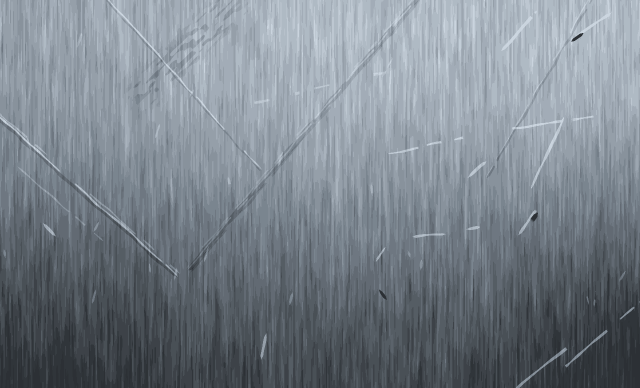
Reproduce this texture procedurally as a Shadertoy shader.

```glsl
float hash(vec2 p) {
    vec3 q = fract(p.xyx * vec3(0.1031, 0.1030, 0.0973));
    q += dot(q, q.yzx + 33.33);
    return fract((q.x + q.y) * q.z);
}

float noise(vec2 p) {
    vec2 i = floor(p), f = fract(p);
    f *= f * (3.0 - 2.0 * f);
    return mix(mix(hash(i), hash(i + vec2(1, 0)), f.x),
               mix(hash(i + vec2(0, 1)), hash(i + vec2(1, 1)), f.x), f.y);
}

// One column of brushed grain, shifted so that neighbours do not line up
float column(float id, float y) {
    y += 7.0 * hash(vec2(id, 91.0));
    float f = fract(y);
    return mix(hash(vec2(id, floor(y))), hash(vec2(id, floor(y) + 1.0)), smoothstep(0.0, 1.0, f));
}

// Mostly calm grain in which only the strongest streaks stand out
float streaks(vec2 p) {
    float id = floor(p.x);
    float s = mix(column(id, p.y), column(id + 1.0, p.y), smoothstep(0.3, 0.7, fract(p.x))) - 0.5;
    return s * (0.3 + 2.8 * s * s);
}

// Ragged line from ends.xy to ends.zw; a higher gap value breaks it into dashes
float scratch(vec2 p, vec4 ends, float offset, float width, float gap) {
    vec2 span = ends.zw - ends.xy, q = p - ends.xy;
    float len = length(span);
    vec2 dir = span / len;
    float along = dot(q, dir);
    float seed = 40.0 * ends.x + 900.0 * offset;
    float across = q.x * dir.y - q.y * dir.x - offset;
    across += 0.005 * (noise(vec2(along * 25.0, seed)) - 0.5);
    float w = width * (0.5 + 0.8 * noise(vec2(along * 45.0, seed + 5.0)));
    w *= smoothstep(0.0, 0.012, along) * smoothstep(0.0, 0.012, len - along);
    float dash = smoothstep(gap - 0.03, gap + 0.03, noise(vec2(along * 32.0, seed + 9.0)));
    return (1.0 - smoothstep(w * 0.85, w + 0.0004, abs(across))) * dash * step(0.0001, w);
}

float brushedTone(vec2 p) {
    float tone = 0.262 + 0.462 * smoothstep(-0.13, 0.92, p.y);
    tone -= 0.10 * (1.0 - smoothstep(0.0, 0.8, p.x));
    tone -= 0.14 * smoothstep(1.15, 1.7, p.x) * (1.0 - smoothstep(0.15, 0.8, p.y));
    tone += 0.035 * (noise(p * vec2(14, 5)) - 0.5);
    tone += 0.03 * (noise(p * vec2(60, 30) + 17.0) - 0.5);
    tone += 0.06 * streaks(p * vec2(95, 7));
    tone += 0.14 * streaks(p * vec2(190, 11) + 31.0);
    tone += 0.17 * streaks(p * vec2(290, 16) + 77.0);
    return tone;
}

float grooves(vec2 p) {
    float shade = 0.0;

    // Long diagonals: a dark cut with a raised bright lip
    vec4 rising = vec4(0.483, 0.303, 1.08, 1.01);
    shade -= 0.09 * scratch(p, rising, 0.001, 0.0065, 0.02);
    shade -= 0.07 * scratch(p, rising, 0.009, 0.003, 0.35);
    shade += 0.12 * scratch(p, rising, -0.001, 0.0022, 0.35);
    shade += 0.06 * scratch(p, rising, -0.007, 0.002, 0.4);
    vec4 falling = vec4(-0.02, 0.715, 0.461, 0.288);
    shade -= 0.10 * scratch(p, falling, 0.006, 0.004, 0.15);
    shade += 0.24 * scratch(p, falling, 0.0, 0.0025, 0.1);
    shade += 0.14 * scratch(p, falling, -0.007, 0.002, 0.4);
    vec4 thin = vec4(0.27, 1.01, 0.676, 0.56);
    shade += 0.17 * scratch(p, thin, 0.0, 0.002, 0.2);
    shade -= 0.09 * scratch(p, thin, 0.004, 0.002, 0.25);
    vec4 steep = vec4(1.53, 1.01, 1.255, 0.539);
    shade -= 0.10 * scratch(p, steep, 0.0, 0.003, 0.15);
    shade += 0.08 * scratch(p, steep, 0.005, 0.0015, 0.45);
    shade += 0.12 * scratch(p, vec4(0.043, 0.571, 0.268, 0.378), 0.0, 0.002, 0.45);

    // Scuffed band of short diagonal dashes
    vec2 q = p - vec2(0.48, 0.87);
    vec2 band = vec2(q.x + q.y, q.x - q.y) * 0.707;
    float inside = (1.0 - smoothstep(0.02, 0.06, abs(band.y))) * (1.0 - smoothstep(0.14, 0.22, abs(band.x)));
    shade -= 0.09 * inside * smoothstep(0.55, 0.6, noise(band * vec2(40, 150) + 50.0));
    return shade;
}

float glints(vec2 p) {
    vec4 nicks[11] = vec4[](
        vec4(1.47, 0.897, 1.577, 0.968), vec4(1.455, 0.70, 1.369, 0.511),
        vec4(1.292, 0.867, 1.384, 0.974), vec4(1.062, 0.39, 1.15, 0.397),
        vec4(1.20, 0.408, 1.24, 0.413), vec4(0.687, 0.142, 0.672, 0.073),
        vec4(0.994, 0.365, 0.97, 0.324), vec4(1.41, 0.50, 1.335, 0.393),
        vec4(1.32, -0.01, 1.47, 0.11), vec4(1.205, 0.54, 1.255, 0.585),
        vec4(0.11, 0.425, 0.145, 0.39));
    float light = 0.0;
    for (int i = 0; i < 11; i++) light = max(light, scratch(p, nicks[i], 0.0, 0.0036, 0.2));

    // Dashed arcs and the corner trail
    vec2 bent = p + vec2(0.0, 0.08 * (p.x - 1.0) * (p.x - 1.58));
    light = max(light, scratch(bent, vec4(0.998, 0.603, 1.577, 0.706), 0.0, 0.003, 0.45));
    light = max(light, 0.6 * scratch(p, vec4(0.644, 0.732, 1.073, 0.833), 0.0, 0.0032, 0.5));
    light = max(light, scratch(p, vec4(1.405, 0.01, 1.66, 0.23), 0.0, 0.003, 0.4));

    // Scattered small chips
    for (float i = 0.0; i < 22.0; i++) {
        vec2 c = vec2(1.65 * hash(vec2(i, 3)), 0.2 + 0.75 * hash(vec2(i, 8)));
        vec2 reach = vec2(0.03 * hash(vec2(i, 14)) - 0.01, 0.02 + 0.025 * hash(vec2(i, 21)));
        light = max(light, 0.55 * scratch(p, vec4(c, c + reach), 0.0, 0.0033, 0.2));
    }
    return light;
}

float pits(vec2 p) {
    float dark = scratch(p, vec4(1.345, 0.40, 1.385, 0.455), 0.004, 0.005, 0.3);
    dark = max(dark, scratch(p, vec4(1.47, 0.892, 1.505, 0.916), 0.0, 0.005, 0.1));
    return max(dark, scratch(p, vec4(0.975, 0.255, 0.997, 0.225), 0.0, 0.004, 0.1));
}

void mainImage(out vec4 fragColor, in vec2 fragCoord) {
    vec3 sum = vec3(0);
    // Four samples per pixel soften the stepped tones
    for (int k = 0; k < 4; k++) {
        vec2 p = (fragCoord + 0.5 * vec2(k & 1, k >> 1) - 0.25) / iResolution.y;
        float tone = brushedTone(p) + grooves(p);
        tone = mix(tone, 0.42 + 0.6 * tone, glints(p));
        tone = mix(tone, 0.16, pits(p));
        tone = clamp(floor(tone / 0.052 + 0.5) * 0.052, 0.19, 0.84);
        sum += tone + vec3(-1, 0, 1) * min(0.04, 0.005 + 0.068 * tone);
    }
    fragColor = vec4(sum / 4.0, 1.0);
}
```
